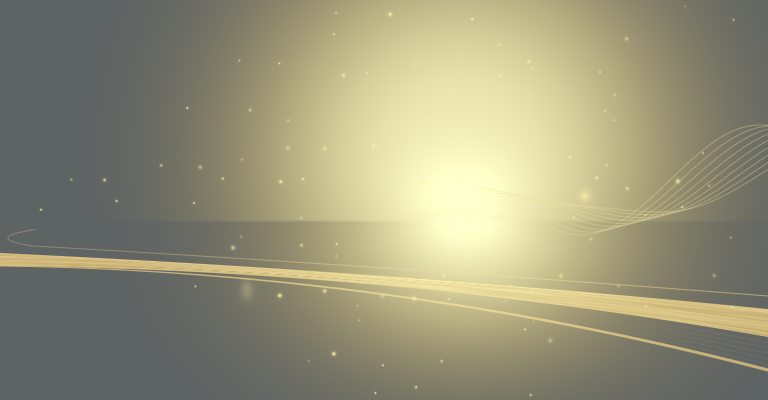
Give the GLSL for this background, as a Shadertoy shader.

```glsl
// Golden glow over a dim horizon, with a sweeping ribbon, fine waves and drifting sparks.

const float PI = 3.14159265;
const float HORIZON = 0.445;
const vec3 GOLD = vec3(0.84, 0.74, 0.49);
const vec3 CREAM = vec3(0.93, 0.88, 0.62);
const vec3 SPARK = vec3(1.0, 0.95, 0.66);

float hash(vec2 p) {
    vec3 q = fract(vec3(p.xyx) * 0.1031);
    q += dot(q, q.yzx + 33.33);
    return fract((q.x + q.y) * q.z);
}

float noise(vec2 p) {
    vec2 i = floor(p), f = fract(p);
    f = f * f * (3.0 - 2.0 * f);
    return mix(mix(hash(i), hash(i + vec2(1, 0)), f.x),
               mix(hash(i + vec2(0, 1)), hash(i + vec2(1, 1)), f.x), f.y);
}

// Coverage of a line of given half width at distance d
float stroke(float d, float halfWidth, float px) {
    return clamp((max(halfWidth, 0.5 * px) - abs(d)) / px + 0.5, 0.0, 1.0);
}

float parabola(vec3 k, float u) {
    return k.x + u * (k.y + u * k.z);
}

float falloff(vec2 offset, vec2 radius, float power) {
    return exp(-pow(length(offset / radius), power));
}

// Light above the horizon, its weaker reflection below, and a hot core
float glowAmount(vec2 p, float px) {
    float sky = falloff(p - vec2(1.15, 0.61), vec2(0.56), 2.6);
    float ground = falloff(p - vec2(1.17, 0.43), vec2(0.45, 0.34), 2.0);
    float core = falloff(p - vec2(1.16, 0.49), vec2(0.17, 0.13), 2.0);
    float above = smoothstep(-px, px + 0.004, p.y - HORIZON);
    return clamp(mix(ground, sky, above) * 0.97 + 0.17 * core - 0.02, 0.0, 1.1);
}

// Slate through khaki to pale cream
vec3 glowColor(float t) {
    return vec3(0.37, 0.388, 0.388) + t * vec3(0.6, 0.42, 0.0) + t * t * vec3(0.0, 0.15, 0.36);
}

// Family of waves that pinch together and fan out to the right
float waveMesh(vec2 p, float px) {
    float sum = 0.0;
    for (int i = 0; i < 9; i++) {
        float k = float(i) / 8.0;
        float dx = p.x - mix(1.45, 1.66, k);
        float span = dx < 0.0 ? 0.3 : mix(0.45, 0.5, k);
        float amp = dx < 0.0 ? mix(0.065, 0.01, k) : mix(0.1375, 0.1, k);
        float phase = PI * dx / span;
        float y = mix(0.4125, 0.47, k) + amp * (1.0 - cos(phase));
        float slope = amp * PI / span * sin(phase);
        sum += stroke((p.y - y) / sqrt(1.0 + slope * slope), 0.001, px);
    }
    return min(sum, 1.5) * smoothstep(0.86, 1.5, p.x);
}

// One jittered spark per occupied grid cell
float sparks(vec2 p, float cell, float density, float seed) {
    vec2 id = floor(p / cell);
    vec2 jitter = vec2(hash(id + seed), hash(id + seed + 17.0));
    vec2 center = (id + 0.2 + 0.6 * jitter) * cell;
    float size = mix(0.002, 0.0048, pow(hash(id + seed + 41.0), 2.0));
    float area = falloff(center - vec2(1.08, 0.52), vec2(0.82, 0.46), 4.0);
    float lit = step(hash(id + seed + 73.0), density * area);
    float d = length(p - center) / size;
    float strength = mix(0.35, 1.0, hash(id + seed + 97.0));
    return lit * strength * (exp(-d * d) + 0.2 * exp(-0.3 * d * d));
}

void mainImage(out vec4 fragColor, in vec2 fragCoord) {
    float px = 1.0 / iResolution.y;
    vec2 p = fragCoord * px;
    float u = fragCoord.x / iResolution.x;
    p.x = u * 1.92;

    // Background
    float glow = glowAmount(p, px);
    vec3 color = glowColor(glow);
    vec3 lineColor = mix(GOLD, CREAM, min(glow * 1.3, 1.0));

    // Fine waves
    color = mix(color, CREAM, 0.36 * waveMesh(p, px));

    // Ribbon, streaked along its length
    float top = parabola(vec3(0.3675, -0.09, -0.05), u);
    float bottom = parabola(vec3(0.335, -0.0185, -0.159), u);
    float across = (p.y - bottom) / (top - bottom);
    float streak = noise(vec2(u * 9.0, across * 16.0)) - 0.5;
    float ribbon = stroke(p.y - 0.5 * (top + bottom), 0.5 * (top - bottom), px);
    color = mix(color, lineColor + 0.11 * streak + 0.04 * (across - 0.5), 0.95 * ribbon);

    // Thin trails under and over the ribbon, with a curl at the left
    float under = parabola(vec3(0.335, -0.024, -0.236), u);
    color = mix(color, lineColor, 0.85 * stroke(p.y - under, mix(0.001, 0.004, u), px));
    float over = parabola(vec3(0.39, -0.11, -0.02), u);
    float rise = p.y - 0.405;
    float curl = (p.x - 0.02 - 150.0 * rise * rise) / length(vec2(1.0, 300.0 * rise));
    float trail = p.x < 0.09 ? stroke(curl, 0.001, px) : stroke(p.y - over, 0.0012, px);
    color = mix(color, lineColor, trail * mix(0.4, 0.7, u));
    for (int i = 1; i < 6; i++) {
        float thread = mix(bottom, under, float(i) / 6.0);
        color = mix(color, GOLD, 0.1 * stroke(p.y - thread, 0.001, px) * smoothstep(1.55, 1.8, p.x));
    }

    // Sparks and two soft flares
    float light = sparks(p, 0.072, 0.3, 5.0) + sparks(p + 0.03, 0.115, 0.4, 131.0);
    light += falloff(p - vec2(1.4625, 0.51), vec2(0.011), 1.2);
    light += 0.3 * falloff(p - vec2(0.6175, 0.275), vec2(0.016, 0.025), 2.0);
    color = mix(color, SPARK, min(light, 1.0) * 0.85);

    fragColor = vec4(clamp(color, 0.0, 1.0), 1.0);
}
```
